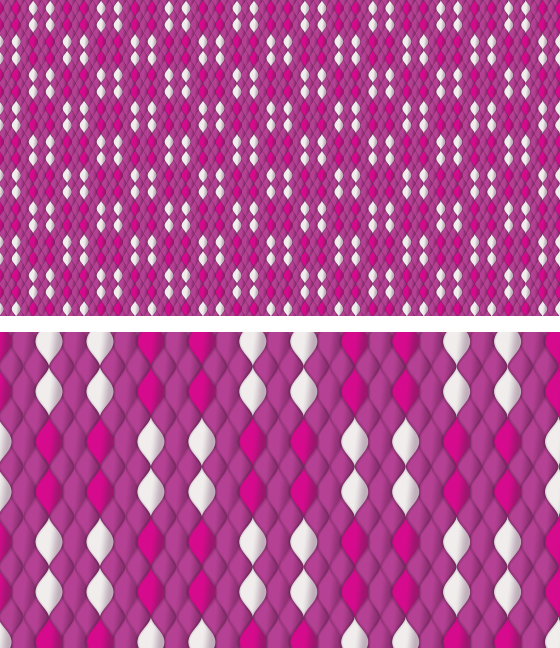
Top: the whole. Bottom: its middle third, enlarged.
Give the GLSL for this pattern, as a WebGL 2 fragment shader.

```glsl
#version 300 es
precision highp float;

#define COLUMN 0.05375              // accent column spacing, in canvas heights
#define STITCH 0.05285              // stitch height, in canvas heights
#define ORIGIN vec2(0.1049, 0.9738) // centre of the first white stitch
#define ACCENT_WIDTH 0.265          // half widths, in column spacings
#define PURPLE_WIDTH 0.245
#define SHADOW 0.07                 // soft shadow reach

uniform vec2 u_resolution;
out vec4 fragColor;

const float PI = 3.14159265;
const vec3 GROOVE = vec3(0.47, 0.18, 0.39);
const vec3 PURPLE_LIT = vec3(0.71, 0.255, 0.58);
const vec3 PURPLE_DARK = vec3(0.56, 0.19, 0.455);
const vec3 PINK_LIT = vec3(0.84, 0.04, 0.55);
const vec3 PINK_DARK = vec3(0.61, 0.09, 0.43);
const vec3 WHITE_LIT = vec3(0.94, 0.93, 0.925);
const vec3 WHITE_DARK = vec3(0.75, 0.68, 0.73);

// Approximate signed distance to a pointed stitch, positive inside
float stitchDistance(vec2 q, float halfWidth) {
  float c = max(cos(PI * q.y), 0.0001);
  float edge = halfWidth * pow(c, 1.6);
  float slope = halfWidth * 1.6 * PI * pow(c, 0.6) * sin(PI * q.y);
  return (edge - abs(q.x)) / sqrt(1.0 + slope * slope);
}

// Lay one rounded stitch, lit from the upper left, over the layer below
vec3 layStitch(vec3 below, vec2 q, float halfWidth, vec3 lit, vec3 dark, float shadow, float px) {
  float d = stitchDistance(q, halfWidth);
  float side = q.x / halfWidth - 0.45 * q.y;
  vec3 body = mix(lit, dark, smoothstep(-0.05, 0.85, side));
  body = mix(body, dark, 0.45 * (1.0 - smoothstep(0.0, 0.045, d)));
  below *= 1.0 - shadow * smoothstep(-SHADOW, 0.0, d);
  return mix(below, body, smoothstep(-0.6 * px, 0.6 * px, d));
}

void main() {
  vec2 p = gl_FragCoord.xy / u_resolution.y;
  vec2 grid = (p - ORIGIN) / vec2(COLUMN, STITCH);
  float px = 1.0 / (u_resolution.y * COLUMN);

  // Staggered purple columns fill the gaps beside every other column
  vec2 staggered = vec2(0.5 * (fract(2.0 * grid.x) - 0.5), fract(grid.y) - 0.5);
  vec3 color = layStitch(GROOVE, staggered, PURPLE_WIDTH, PURPLE_LIT, PURPLE_DARK, 0.0, px);

  // Aligned purple columns halfway between the accents
  vec2 aligned = vec2(fract(grid.x) - 0.5, fract(grid.y + 0.5) - 0.5);
  color = layStitch(color, aligned, PURPLE_WIDTH, PURPLE_LIT, PURPLE_DARK, 0.15, px);

  // Accents: a checkerboard of two by two white and pink groups
  vec2 cell = floor(grid + 0.5);
  vec2 group = floor(cell * 0.5);
  float isPink = mod(group.x + group.y + 1.0, 2.0);
  // Rows count downward, so the first row closes its group from above
  float rowGroup = floor(-cell.y * 0.5);
  isPink = mod(group.x + rowGroup, 2.0);
  vec3 lit = mix(WHITE_LIT, PINK_LIT, isPink);
  vec3 dark = mix(WHITE_DARK, PINK_DARK, isPink);
  color = layStitch(color, grid - cell, ACCENT_WIDTH, lit, dark, 0.2, px);

  fragColor = vec4(color, 1.0);
}
```
